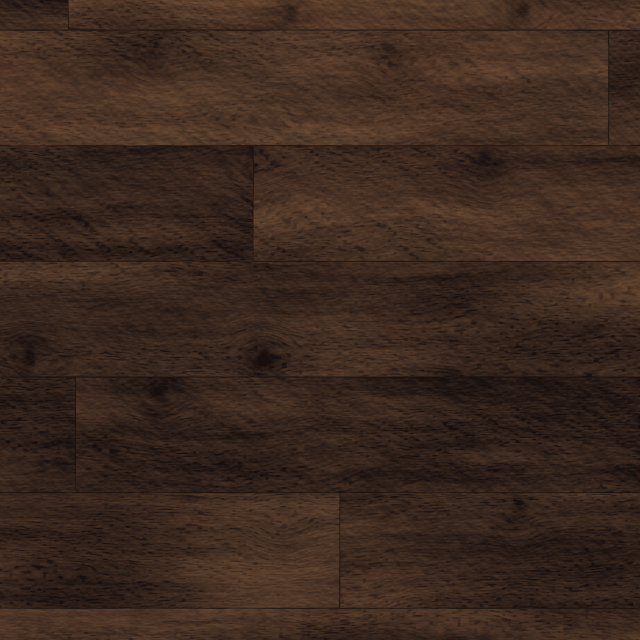
This texture is drawn by a three.js fragment shader. Its source:

```glsl
// Dark brown oak floor: staggered horizontal planks with grain, pores and knots.
varying vec2 vUv;

#define ROW_HEIGHT 0.1807
#define FIRST_SEAM 0.0495
#define SEAM_WIDTH 0.0017
#define SEAM_STRENGTH 0.6
#define KNOT_SIZE vec2(0.011, 0.016)
#define KNOT_SPACING 0.366
#define TONE_SPREAD 1.2
#define GRAIN_CONTRAST 1.15
#define PORE_DEPTH 0.36
#define DARK_WOOD vec3(0.160, 0.107, 0.087)
#define LIGHT_WOOD vec3(0.360, 0.250, 0.178)
#define SEAM_COLOR vec3(0.090, 0.062, 0.052)

float hash(vec2 p) {
  return fract(sin(dot(p, vec2(127.1, 311.7))) * 43758.5453);
}

float noise(vec2 p) {
  vec2 cell = floor(p), f = fract(p);
  f = f * f * (3.0 - 2.0 * f);
  return mix(mix(hash(cell), hash(cell + vec2(1.0, 0.0)), f.x),
             mix(hash(cell + vec2(0.0, 1.0)), hash(cell + vec2(1.0, 1.0)), f.x), f.y);
}

float fbm(vec2 p) {
  float sum = 0.0, amp = 0.533;
  for (int i = 0; i < 4; i++) {
    sum += amp * noise(p);
    p = p * 2.03 + vec2(17.3, 9.1);
    amp *= 0.5;
  }
  return sum;
}

// Per row: butt joint x, left plank tone, right plank tone, knot x.
vec4 rowLayout(float row) {
  if (row < -0.5) return vec4(2.0, 0.50, 0.50, 0.96);
  if (row < 0.5) return vec4(0.531, 0.42, 0.34, 0.81);
  if (row < 1.5) return vec4(0.118, 0.24, 0.28, 0.25);
  if (row < 2.5) return vec4(2.0, 0.50, 0.50, 0.411);
  if (row < 3.5) return vec4(0.396, 0.25, 0.49, 0.76);
  if (row < 4.5) return vec4(0.951, 0.69, 0.14, 0.61);
  return vec4(0.107, 0.24, 0.57, 0.82);
}

void main() {
  // Plank lookup
  float level = (vUv.y - FIRST_SEAM) / ROW_HEIGHT;
  float row = floor(level), across = fract(level);
  vec4 plank = rowLayout(row);
  float side = step(plank.x, vUv.x);
  float tone = 0.42 + TONE_SPREAD * (mix(plank.y, plank.z, side) - 0.42);
  vec2 p = vUv + vec2(row * 3.7 + side * 5.3 + 11.0, row * 1.9 + side * 2.3 + 7.0);

  // Knots: dark ragged cores with a smoky halo that pushes the grain apart
  float lowKnot = step(1.5, mod(row, 3.0));
  float knotHeight = mix(0.88, 0.17, lowKnot);
  float knotPower = mix(0.55, 1.0, lowKnot);
  float knotShade = 0.0, bulge = 0.0;
  float ragged = 0.4 + 1.3 * fbm(p * vec2(70.0, 45.0));
  float smoke = fbm(p * vec2(22.0, 30.0) + 3.0);
  for (int i = 0; i < 2; i++) {
    vec2 d = vUv - vec2(plank.w - float(i) * KNOT_SPACING, 0.0);
    d.y = (across - knotHeight) * ROW_HEIGHT;
    float r = length(d / KNOT_SIZE);
    float halo = exp(-0.08 * r * r);
    float core = 1.0 - smoothstep(0.1, 1.6, r * ragged);
    knotShade += knotPower * (0.55 * core + 0.75 * halo * smoke);
    bulge += d.y * 0.6 * halo;
    knotPower *= 0.7;
  }

  // Broad grain: stretched noise along a wavering field
  float waver = fbm(p * vec2(3.0, 8.0));
  float field = p.y - bulge + (waver - 0.5) * 0.065;
  float blotch = fbm(p * vec2(3.5, 11.0) + 31.0);
  float bands = fbm(vec2(p.x * 2.5, field * 38.0));
  float lines = noise(vec2(p.x * 9.0, field * 190.0));
  float grain = 1.15 * (blotch - 0.5) + 0.62 * (bands - 0.5) + 0.20 * (lines - 0.5);

  // Fine grain: fibres and a crisp speckle
  float fibre = noise(vec2(p.x * 85.0, field * 400.0));
  float speckle = noise(p * vec2(230.0, 470.0));
  grain += 0.34 * (fibre - 0.5) + 0.24 * (speckle - 0.5);

  // Short pores and occasional long cracks
  float poreArea = smoothstep(0.35, 0.62, fbm(p * vec2(3.0, 13.0) + 5.0));
  float pores = smoothstep(0.58, 0.80, noise(vec2(p.x * 115.0, field * 370.0) + 40.0));
  float cracks = smoothstep(0.80, 0.95, noise(vec2(p.x * 10.0, field * 95.0)));
  cracks *= smoothstep(0.48, 0.62, waver);

  float shade = tone + 0.05 + GRAIN_CONTRAST * grain - knotShade
              - PORE_DEPTH * pores * (0.25 + 0.75 * poreArea) - 0.28 * cracks;
  vec3 color = mix(DARK_WOOD, LIGHT_WOOD, clamp(shade, -0.35, 1.35));
  color *= 1.0 + vec3(0.05, 0.0, -0.02) * (noise(p * 4.0) - 0.5);

  // Thin seams between rows and at butt joints, fading unevenly
  float seamDistance = min(min(across, 1.0 - across) * ROW_HEIGHT, abs(vUv.x - plank.x));
  float seam = 1.0 - smoothstep(0.2 * SEAM_WIDTH, SEAM_WIDTH, seamDistance);
  seam *= SEAM_STRENGTH * (0.6 + 0.8 * noise(vUv * 35.0));
  color = mix(color, SEAM_COLOR, seam);

  gl_FragColor = vec4(color, 1.0);
}
```
